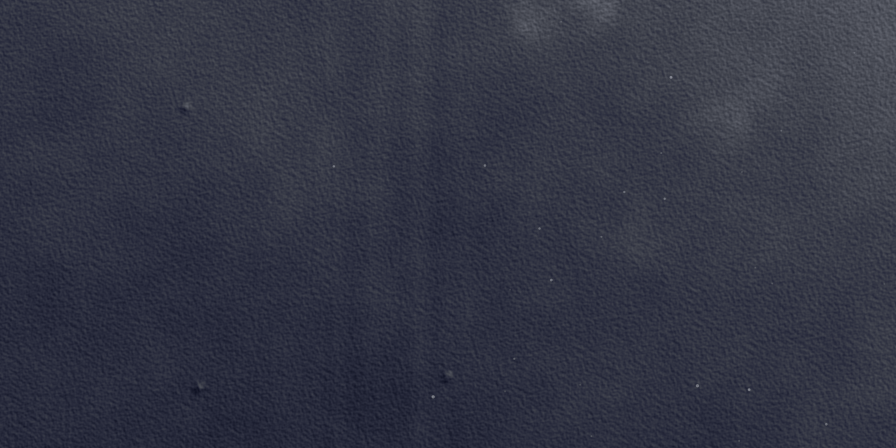
This texture is drawn by a Shadertoy shader. Its source:

```glsl
#define GRAIN_FREQ vec2(112.0, 122.0)
#define GRAIN_DEPTH 0.062
#define LIGHT_DIR vec2(0.64, 0.77)
#define MOTTLE 0.026
#define CLOUDING 0.016
#define STREAK_DEPTH 0.042
#define SPECK_CELL 0.085
#define SPECK_SHARE 0.17
#define LUMP_RADIUS 0.014

float hash(vec2 cell) {
    uvec2 q = uvec2(ivec2(cell) + 4096) * uvec2(1597u, 3813u);
    uint n = (q.x ^ q.y) * 747796u;
    n = (n ^ (n >> 15)) * 277803u;
    n = (n ^ (n >> 13)) * 60493u;
    return float((n ^ (n >> 16)) & 65535u) / 65535.0;
}

float cornerSlope(vec2 cell, vec2 offset) {
    float angle = 6.28318 * hash(cell);
    return dot(vec2(cos(angle), sin(angle)), offset);
}

float gradientNoise(vec2 p) {
    vec2 i = floor(p), f = p - i;
    vec2 w = f * f * f * (f * (f * 6.0 - 15.0) + 10.0);
    vec2 e = vec2(1.0, 0.0);
    return mix(mix(cornerSlope(i, f), cornerSlope(i + e, f - e), w.x),
               mix(cornerSlope(i + e.yx, f - e.yx), cornerSlope(i + 1.0, f - 1.0), w.x), w.y);
}

float fbm(vec2 p) {
    float sum = 0.0, amp = 1.0;
    for (int i = 0; i < 4; i++) {
        sum += amp * gradientNoise(p);
        p = mat2(0.8, 0.6, -0.6, 0.8) * p * 2.03 + 17.3;
        amp *= 0.5;
    }
    return sum;
}

// Height of the pebbled paint surface
float grainHeight(vec2 p) {
    vec2 q = mat2(0.86, 0.5, -0.5, 0.86) * p * GRAIN_FREQ;
    return gradientNoise(q) + 0.5 * gradientNoise(q * 1.7 + 31.0) + 0.4 * gradientNoise(q * 0.55 + 7.0);
}

// Lit slopes plus pale pebble tops
float grain(vec2 p) {
    float height = grainHeight(p);
    float slope = height - grainHeight(p + 0.0045 * LIGHT_DIR);
    return 0.85 * slope + 0.4 * height;
}

// Broad light falling from the upper right
float sheen(vec2 uv) {
    vec2 d = (uv - vec2(0.26, 0.80)) * vec2(5.0, 2.6);
    return 0.143 + 0.050 * uv.y + 0.050 * uv.x * uv.x
         + 0.080 * pow(uv.x, 3.0) * uv.y * uv.y + 0.030 * exp(-dot(d, d));
}

// Pale worn patches: centre, radius, strength
float smudges(vec2 p) {
    vec4 patches[6] = vec4[6](
        vec4(1.18, 0.95, 0.050, 0.10), vec4(1.33, 1.00, 0.055, 0.13),
        vec4(1.64, 0.73, 0.055, 0.06), vec4(1.70, 0.83, 0.060, 0.035),
        vec4(1.43, 0.46, 0.070, 0.03), vec4(1.22, 0.35, 0.050, 0.03));
    vec2 warped = p + 0.025 * vec2(fbm(p * 9.0), fbm(p * 9.0 + 50.0));
    float sum = 0.0;
    for (int i = 0; i < 6; i++) {
        vec2 d = (warped - patches[i].xy) / patches[i].z;
        sum += patches[i].w * exp(-dot(d, d));
    }
    return sum * (0.85 + 0.6 * fbm(p * 22.0));
}

// Faint vertical runs near the middle
float streaks(vec2 p) {
    float zone = smoothstep(0.60, 0.78, p.x) * (1.0 - smoothstep(1.00, 1.12, p.x));
    float runs = gradientNoise(vec2(p.x * 24.0, p.y * 1.3)) + 0.5 * gradientNoise(vec2(p.x * 55.0, p.y * 2.0));
    float left = exp(-pow((p.x - 0.785) / 0.013, 2.0));
    float right = exp(-pow((p.x - 0.985) / 0.018, 2.0));
    return STREAK_DEPTH * (0.45 * zone * runs - (0.35 * left + 0.5 * right) * (0.35 + 0.65 * p.y));
}

// Small raised lumps, bright on top with a shadow below
float lumps(vec2 p) {
    vec2 centres[3] = vec2[3](vec2(0.415, 0.76), vec2(0.445, 0.135), vec2(1.0, 0.16));
    float sum = 0.0;
    for (int i = 0; i < 3; i++) {
        vec2 d = (p - centres[i]) / LUMP_RADIUS;
        d += 0.25 * gradientNoise(d * 1.6 + float(i) * 9.0);
        vec2 top = (d - 0.3 * LIGHT_DIR) * 1.7;
        vec2 shadow = (d + 0.5 * LIGHT_DIR) * 1.3;
        sum += 0.16 * exp(-dot(top, top)) - 0.10 * exp(-dot(shadow, shadow));
    }
    return sum;
}

// Scattered bright dust, denser towards the right
float specks(vec2 p, float pixel) {
    vec2 cell = floor(p / SPECK_CELL);
    vec2 jitter = vec2(hash(cell + 101.0), hash(cell + 203.0));
    vec2 centre = (cell + 0.15 + 0.7 * jitter) * SPECK_CELL;
    float size = hash(cell + 307.0);
    float radius = mix(0.0012, 0.0034, size * size * size);
    float present = step(hash(cell + 409.0), SPECK_SHARE * smoothstep(0.5, 1.4, p.x));
    float dist = length(p - centre);
    return present * mix(0.10, 0.34, size * size) * (1.0 - smoothstep(radius - 0.5 * pixel, radius + pixel, dist));
}

void mainImage(out vec4 fragColor, in vec2 fragCoord) {
    vec2 uv = fragCoord / iResolution.xy;
    vec2 p = fragCoord / iResolution.y;

    float tone = sheen(uv) + MOTTLE * fbm(p * 3.5) + CLOUDING * fbm(p * 13.0 + 5.0);
    tone += smudges(p) + streaks(p);
    tone += GRAIN_DEPTH * grain(p) * (0.6 + 1.8 * tone);
    tone += lumps(p) + specks(p, 1.0 / iResolution.y);

    // Slate tint, bluer in the darks
    float blueShift = mix(0.080, 0.050, smoothstep(0.14, 0.27, tone));
    fragColor = vec4(clamp(tone + vec3(0.0, 0.011, blueShift), 0.0, 1.0), 1.0);
}
```
